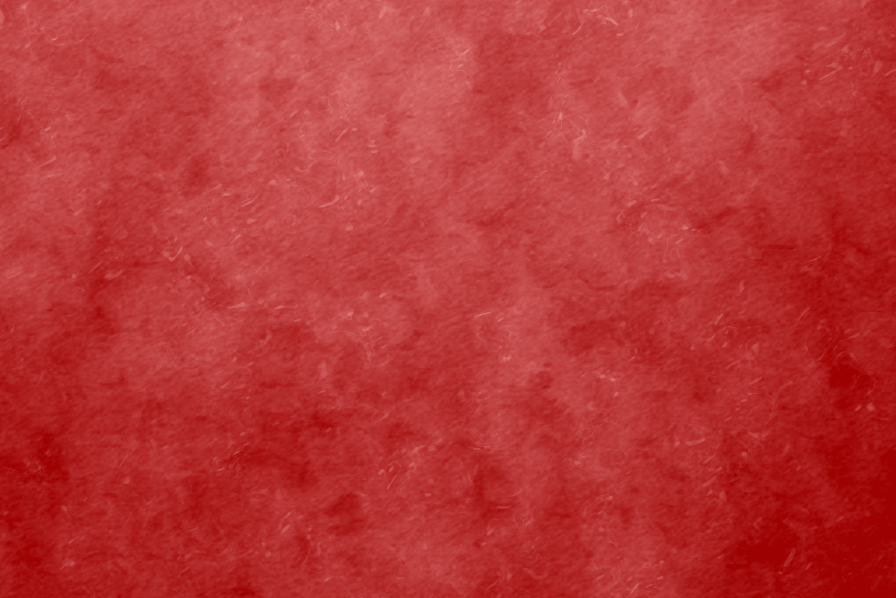
A WebGL 2 fragment shader for this texture:

```glsl
#version 300 es
precision highp float;

uniform vec2 u_resolution;
out vec4 fragColor;

float hash(ivec2 cell) {
    uvec2 q = uvec2(cell + 4096) * uvec2(1597u, 7919u);
    uint h = (q.x ^ (q.y << 7)) * 747796u + 2891u;
    h = ((h >> 15) ^ h) * 277803u;
    h = ((h >> 13) ^ h) * 668265u;
    return float((h >> 8) & 65535u) / 65535.0;
}

float noise(vec2 p) {
    ivec2 i = ivec2(floor(p));
    vec2 f = fract(p);
    f = f * f * f * (f * (f * 6.0 - 15.0) + 10.0);
    return mix(mix(hash(i), hash(i + ivec2(1, 0)), f.x),
               mix(hash(i + ivec2(0, 1)), hash(i + ivec2(1, 1)), f.x), f.y);
}

float fbm(vec2 p, int octaves, float gain) {
    float sum = 0.0, total = 0.0, amplitude = 1.0;
    for (int i = 0; i < octaves; i++) {
        sum += amplitude * noise(p);
        total += amplitude;
        amplitude *= gain;
        p = mat2(1.6, 1.2, -1.2, 1.6) * p + 17.3;
    }
    return sum / total;
}

// Broad light: pale top, deep right side and lower left corner
float wash(vec2 uv) {
    float tone = mix(0.155, 0.295, smoothstep(0.0, 1.0, uv.y));
    tone += 0.035 * exp(-12.0 * pow(uv.x - 0.5, 2.0));
    tone -= 0.15 * smoothstep(0.72, 1.02, uv.x + 0.08 * (0.5 - uv.y));
    tone -= 0.075 * smoothstep(0.3, 0.0, uv.x) * (1.0 - uv.y);
    return tone;
}

// Raised fibres, stretched along a shallow rising diagonal
float fibres(vec2 p) {
    vec2 q = mat2(0.91, -0.42, 0.42, 0.91) * p;
    return fbm(q * vec2(48.0, 95.0), 3, 0.75);
}

void main() {
    vec2 uv = gl_FragCoord.xy / u_resolution;
    vec2 p = gl_FragCoord.xy / u_resolution.y;
    vec2 warp = vec2(noise(p * 22.0), noise(p * 22.0 + 53.0)) - 0.5;
    vec2 q = p + 0.03 * warp;

    // Cloudy pigment, slightly taller than wide
    float cloud = fbm(q * vec2(4.5, 3.4) + 7.0, 3, 0.6);
    float mottle = fbm(q * vec2(17.0, 13.0) + 31.0, 4, 0.65);
    float tone = wash(uv) + 0.14 * (cloud - 0.5) + 0.18 * (mottle - 0.5);

    // Side-lit paper surface
    float relief = fibres(p) - fibres(p + vec2(-0.0015, 0.004));
    tone += 0.085 * relief + 0.05 * (noise(p * 170.0) - 0.5);

    // Pale broken veins, gathered in patches
    float vein = 1.0 - abs(2.0 * fbm(q * vec2(38.0, 46.0) + 71.0, 3, 0.6) - 1.0);
    float patches = smoothstep(0.42, 0.68, fbm(q * vec2(13.0, 9.0) + 19.0, 3, 0.6));
    tone += 0.075 * smoothstep(0.84, 1.0, vein) * patches * noise(p * 75.0 + 5.0);

    // Small bright flecks
    vec2 slant = mat2(0.85, -0.53, 0.53, 0.85) * q;
    float fleck = noise(slant * vec2(58.0, 120.0) + 11.0);
    tone += 0.12 * smoothstep(0.8, 0.98, fleck) * mix(0.35, 1.0, patches);

    // Soft dark stains and narrow pits
    float stain = smoothstep(0.6, 0.8, fbm(q * vec2(12.0, 14.0) + 91.0, 3, 0.55));
    float pit = smoothstep(0.76, 0.96, noise(q * vec2(36.0, 85.0) + 43.0));
    tone -= 0.06 * stain + 0.045 * pit * (1.0 - 0.6 * patches);

    tone = clamp(tone, 0.005, 0.55);
    fragColor = vec4(0.612 + 0.54 * tone, tone, tone, 1.0);
}
```
